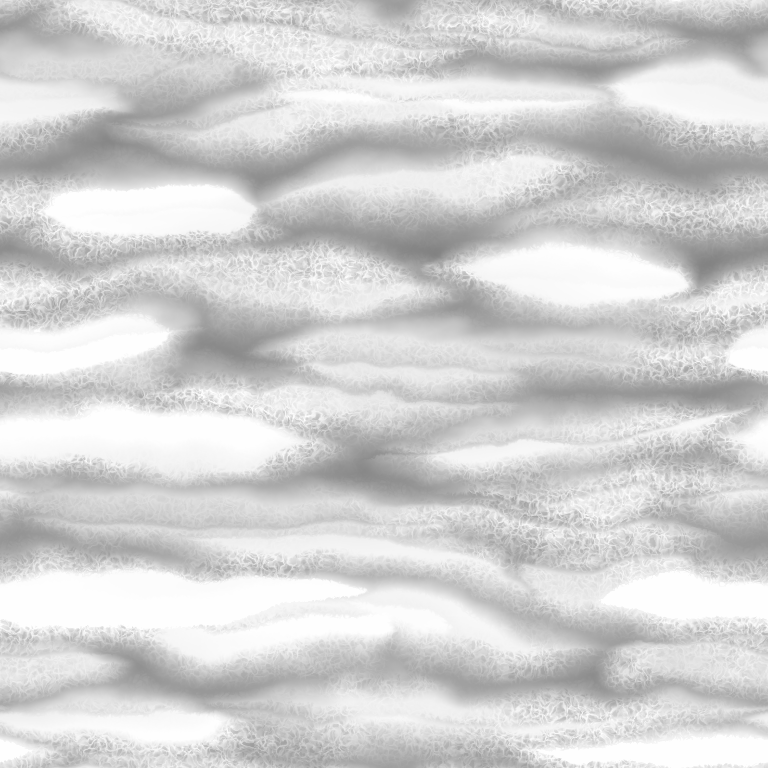
Reproduce this texture procedurally as a Shadertoy shader.

```glsl
// Pale layered stone: overlapping, nearly horizontal lens-shaped slabs in greys.
// Each slab is a bright, ledged plateau with falling flanks; a soft maximum stacks
// them, leaving dark crevices, and lacy cell noise frosts the flanks. Tiles both ways.

const float COLS = 3.0;                       // slabs across
const float ROWS = 10.0;                      // slab layers, a multiple of 5
const vec2 HALF_LENGTH = vec2(0.12, 0.30);    // smallest, largest
const vec2 HALF_HEIGHT = vec2(0.013, 0.044);
const vec2 TOP_TONE = vec2(0.88, 1.05);
const float MAX_TILT = 0.20;
const float CREVICE_DEPTH = 0.58;
const float RIM_STEP = 0.09;                  // sharp drop at the bright plateaus
const float RIM_WIDTH = 0.005;
const float LEDGE_SHADE = 0.15;               // shadow above a ledge on dull slabs
const float BLEND = 65.0;                     // higher gives harder overlaps
const float GRAIN = 0.19;
const vec3 STONE_TINT = vec3(1.0);

float hash(vec2 p) {
    return fract(sin(dot(p, vec2(127.1, 311.7))) * 43758.5453);
}

// Value noise that wraps after a whole number of cells
float wrapNoise(vec2 uv, vec2 cells, float seed) {
    vec2 p = uv * cells;
    vec2 i = floor(p);
    vec2 f = p - i;
    f = f * f * f * (f * (f * 6.0 - 15.0) + 10.0);
    vec2 lo = mod(i, cells) + seed;
    vec2 hi = mod(i + 1.0, cells) + seed;
    float bottom = mix(hash(lo), hash(vec2(hi.x, lo.y)), f.x);
    float top = mix(hash(vec2(lo.x, hi.y)), hash(hi), f.x);
    return mix(bottom, top, f.y);
}

// Fractal sum, centred on zero
float wrapFbm(vec2 uv, vec2 cells, float seed) {
    float sum = 0.0;
    float amp = 0.5;
    for (int i = 0; i < 4; i++) {
        sum += amp * (wrapNoise(uv, cells, seed) - 0.5);
        cells *= 2.0;
        seed += 17.3;
        amp *= 0.5;
    }
    return sum;
}

// Bright lace along the borders of wrapping random cells, 0 to 1
float lace(vec2 uv, float cells, float seed) {
    vec2 p = uv * cells;
    vec2 base = floor(p);
    vec2 nearest = vec2(4.0);
    for (int k = 0; k < 9; k++) {
        vec2 cell = base + vec2(k % 3 - 1, k / 3 - 1);
        vec2 id = mod(cell, cells) + seed;
        float d = length(cell + vec2(hash(id), hash(id + 37.3)) - p);
        nearest = vec2(min(nearest.x, d), min(max(nearest.x, d), nearest.y));
    }
    return 1.0 - smoothstep(0.0, 0.55, nearest.y - nearest.x);
}

// Tone of one slab at a point and its offset from the slab centre
float slabTone(vec2 p, vec2 offset, vec2 id) {
    float rank = hash(id + 3.7);
    float halfLength = mix(HALF_LENGTH.x, HALF_LENGTH.y, hash(id + 11.3));
    float halfHeight = mix(HALF_HEIGHT.x, HALF_HEIGHT.y, hash(id + 23.9));
    float wobble = wrapNoise(p, vec2(8.0, 9.0), 200.0 + 31.0 * id.x + 7.0 * id.y) - 0.5;
    float y = offset.y - offset.x * MAX_TILT * (hash(id + 31.1) - 0.5);

    // Signed vertical distance to a blunt lens
    float reach = abs(offset.x) / halfLength;
    float d = abs(y) - halfHeight * (1.0 - reach * reach * reach) + 0.024 * wobble;

    // Bright slabs have a crisp rim, dull ones a rounded shoulder
    float crisp = smoothstep(0.55, 0.85, rank);
    float s = max(d + 0.012 * (1.0 - crisp), 0.0);
    s = s * s / (s + 0.008);
    float flank = mix(0.055, 0.040, smoothstep(-0.02, 0.02, y));
    float drop = CREVICE_DEPTH * (1.0 - exp(-s / flank));
    drop += RIM_STEP * crisp * smoothstep(0.0, RIM_WIDTH, d);

    // A ledge: abrupt shadow that fades upward
    float rise = y + 0.03 * wobble - halfHeight * (hash(id + 71.7) - 0.6);
    float shadow = smoothstep(-0.003, 0.004, rise) * exp(-max(rise, 0.0) / 0.018);
    drop += LEDGE_SHADE * (1.0 - crisp) * hash(id + 83.1) * shadow;

    vec2 slope = vec2(hash(id + 41.3), hash(id + 47.7)) - 0.5;
    float lean = dot(slope, clamp(vec2(offset.x / halfLength, y / halfHeight), -1.5, 1.5));
    return mix(TOP_TONE.x, TOP_TONE.y, rank) + 0.06 * lean - drop;
}

// Soft maximum of all slabs near a point
float stackedSlabs(vec2 p) {
    float sum = 0.0;
    float baseRow = floor(p.y * ROWS);
    for (int j = -2; j <= 2; j++) {
        float row = baseRow + float(j);
        float wrappedRow = mod(row, ROWS);
        float shift = fract(wrappedRow * 0.4 + 0.3 * hash(vec2(wrappedRow, 5.1)));
        float baseCol = floor(p.x * COLS - shift);
        for (int i = -2; i <= 2; i++) {
            float col = baseCol + float(i);
            vec2 id = vec2(mod(col, COLS), wrappedRow);
            vec2 jitter = 0.7 * (vec2(hash(id + 53.3), hash(id + 61.9)) - 0.5);
            vec2 centre = (vec2(col + shift, row) + 0.5 + jitter) / vec2(COLS, ROWS);
            sum += exp(BLEND * (slabTone(p, p - centre, id) - 1.0));
        }
    }
    return 1.0 + log(sum) / BLEND;
}

void mainImage(out vec4 fragColor, in vec2 fragCoord) {
    vec2 uv = fragCoord / iResolution.xy;

    // Broken, wavy outlines
    vec2 warp = vec2(0.22 * wrapFbm(uv, vec2(4.0, 9.0), 1.0),
                     0.09 * wrapFbm(uv, vec2(4.0, 5.0), 40.0));
    vec2 ruffle = vec2(wrapFbm(uv, vec2(60.0), 61.0), wrapFbm(uv, vec2(60.0), 67.0));
    vec2 frostUv = uv + 0.018 * ruffle;
    float frost = 0.55 * lace(frostUv, 90.0, 71.0) + 0.45 * lace(frostUv, 160.0, 83.0) - 0.5;
    warp.y += 0.004 * frost + 0.010 * wrapFbm(uv, vec2(22.0, 30.0), 90.0);
    float tone = stackedSlabs(uv + warp);

    // Broad sediment shading and patchy frost on the flanks
    tone += 0.10 * wrapFbm(uv + warp, vec2(2.0, 9.0), 120.0) - 0.01;
    float patches = smoothstep(-0.16, 0.14, wrapFbm(uv, vec2(4.0, 9.0), 150.0));
    float flanks = smoothstep(0.60, 0.76, tone) * (1.0 - smoothstep(0.88, 0.97, tone));
    frost += 0.6 * ruffle.x;
    tone += GRAIN * flanks * mix(0.2, 1.0, patches) * frost;

    fragColor = vec4(STONE_TINT * clamp(tone, 0.5, 0.995), 1.0);
}
```
